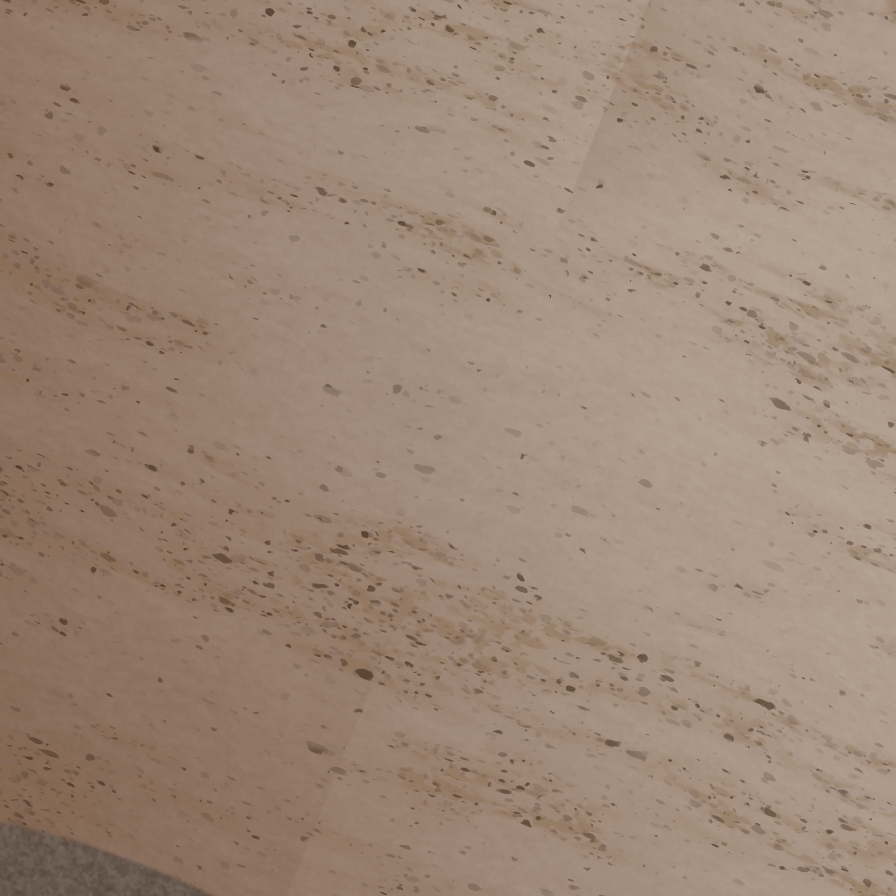
Reproduce this texture procedurally as a WebGL 1 fragment shader.

```glsl
precision highp float;

// Honed travertine slabs: slanted sedimentary bands, ochre stains and small
// ragged pits. Bands are blended cellular noise stretched along the grain;
// pits are jittered ellipses whose density follows the bands.

uniform vec2 u_resolution;

const vec3 STONE_DARK = vec3(0.53, 0.42, 0.35);
const vec3 STONE_LIGHT = vec3(0.70, 0.63, 0.57);
const vec3 OCHRE = vec3(0.53, 0.41, 0.29);
const vec3 PIT = vec3(0.27, 0.19, 0.13);
const vec3 CORNER = vec3(0.40, 0.34, 0.30);
const float GRAIN_ANGLE = 0.38;
const float WAVINESS = 0.006;
const float RAGGEDNESS = 0.0045;
const float PIT_DENSITY = 0.62;
const float STAIN_AMOUNT = 0.42;
const float SEAM_SLOPE = 0.405;
const float SEAM_START = 0.32;
const vec2 FINE_CELL = vec2(0.012, 0.0065);
const vec2 COARSE_CELL = vec2(0.026, 0.013);

vec2 hash2(vec2 p) {
  vec3 a = fract(p.xyx * vec3(0.1031, 0.1030, 0.0973));
  a += dot(a, a.yzx + 33.33);
  return fract((a.xx + a.yz) * a.zy);
}

// Smooth cellular noise: random cell values blended around jittered points.
float cellBlend(vec2 p) {
  vec2 id = floor(p);
  float sum = 0.0;
  float total = 0.0;
  for (int j = -1; j <= 1; j++) {
    for (int i = -1; i <= 1; i++) {
      vec2 cell = id + vec2(float(i), float(j));
      vec2 offset = p - cell - hash2(cell + 17.0);
      float weight = exp(-5.0 * dot(offset, offset));
      sum += weight * hash2(cell + 91.0).x;
      total += weight;
    }
  }
  return sum / total;
}

// Darkness of scattered elongated pits, one candidate per cell.
float pits(vec2 q, vec2 size, float density, float seed) {
  vec2 id = floor(q / size);
  float soft = max(0.0008, 0.7 / u_resolution.y);
  float dark = 0.0;
  for (int j = -1; j <= 1; j++) {
    for (int i = -1; i <= 1; i++) {
      vec2 cell = id + vec2(float(i), float(j));
      vec2 place = hash2(cell + seed);
      vec2 chance = hash2(cell + seed + 43.0);
      vec2 trait = hash2(cell + seed + 71.0);
      vec2 d = q - (cell + place) * size;
      d.x *= mix(0.3, 0.8, trait.x);
      float radius = size.y * mix(0.12, 0.32, chance.y);
      float shape = 1.0 - smoothstep(radius - soft, radius + soft, length(d));
      float present = smoothstep(-0.08, 0.08, density - chance.x);
      float depth = mix(0.16, 0.85, trait.y * trait.y * trait.y);
      dark = max(dark, shape * present * depth);
    }
  }
  return dark;
}

void main() {
  vec2 uv = gl_FragCoord.xy / u_resolution;
  float edge = max(0.0015, 1.0 / u_resolution.y);

  // Grain coordinates: x runs along the bands, y across them.
  vec2 along = vec2(cos(GRAIN_ANGLE), -sin(GRAIN_ANGLE));
  vec2 q = vec2(dot(uv, along), dot(uv, vec2(-along.y, along.x))) + 3.0;
  q.y += WAVINESS * (sin(q.x * 7.0 + q.y * 5.0) + 0.5 * sin(q.x * 17.0 - q.y * 11.0));

  // Broad light, brightest at the right.
  vec2 fromLight = uv - vec2(0.7, 0.6);
  float light = 0.08 + 0.9 * smoothstep(-0.3, 1.05, uv.x + 0.3 * (uv.y - 0.5));
  light -= 0.2 * dot(fromLight, fromLight);

  // Slab seam: a tone step that swaps sides between top and bottom.
  float seam = uv.x - SEAM_START - SEAM_SLOPE * uv.y;
  float rightSide = smoothstep(-edge, edge, seam);
  float fade = exp(-3.0 * abs(seam));
  light -= 0.19 * rightSide * fade * smoothstep(0.72, 0.84, uv.y);
  light -= 0.11 * (1.0 - rightSide) * fade * (1.0 - smoothstep(0.25, 0.33, uv.y));

  // Bands, streaks and fine mottling.
  float broad = cellBlend(q * vec2(3.0, 20.0));
  float streak = cellBlend(q * vec2(11.0, 65.0) + 7.0);
  float fleck = cellBlend(q * vec2(75.0, 170.0));
  float speck = cellBlend(q * 260.0);
  float band = 0.58 * broad + 0.42 * streak;
  light += 0.16 * (0.5 - band) + 0.1 * (fleck - 0.5) + 0.07 * (speck - 0.5);
  vec3 color = mix(STONE_DARK, STONE_LIGHT, light);

  float stain = smoothstep(0.5, 0.8, band) * smoothstep(0.3, 0.75, fleck);
  color = mix(color, OCHRE, STAIN_AMOUNT * stain);

  // Pits gather in the darker bands and are stronger toward the left.
  vec2 ragged = q + RAGGEDNESS * (vec2(speck, fleck) - 0.5);
  float density = 0.05 + PIT_DENSITY * smoothstep(0.42, 0.78, band);
  float fine = pits(ragged, FINE_CELL, density, 5.0);
  float coarse = pits(ragged, COARSE_CELL, density * 0.7, 29.0);
  color = mix(color, PIT, max(fine, coarse) * mix(0.95, 0.75, uv.x));

  // Darker grey surface beyond the curved lower left edge.
  float rim = 0.082 - 0.2 * uv.x - 0.6 * uv.x * uv.x - uv.y;
  vec3 beyond = CORNER + 0.07 * (speck - 0.5) + 0.05 * (fleck - 0.5);
  color = mix(color, beyond, smoothstep(-0.004, 0.004, rim));

  gl_FragColor = vec4(color, 1.0);
}
```
